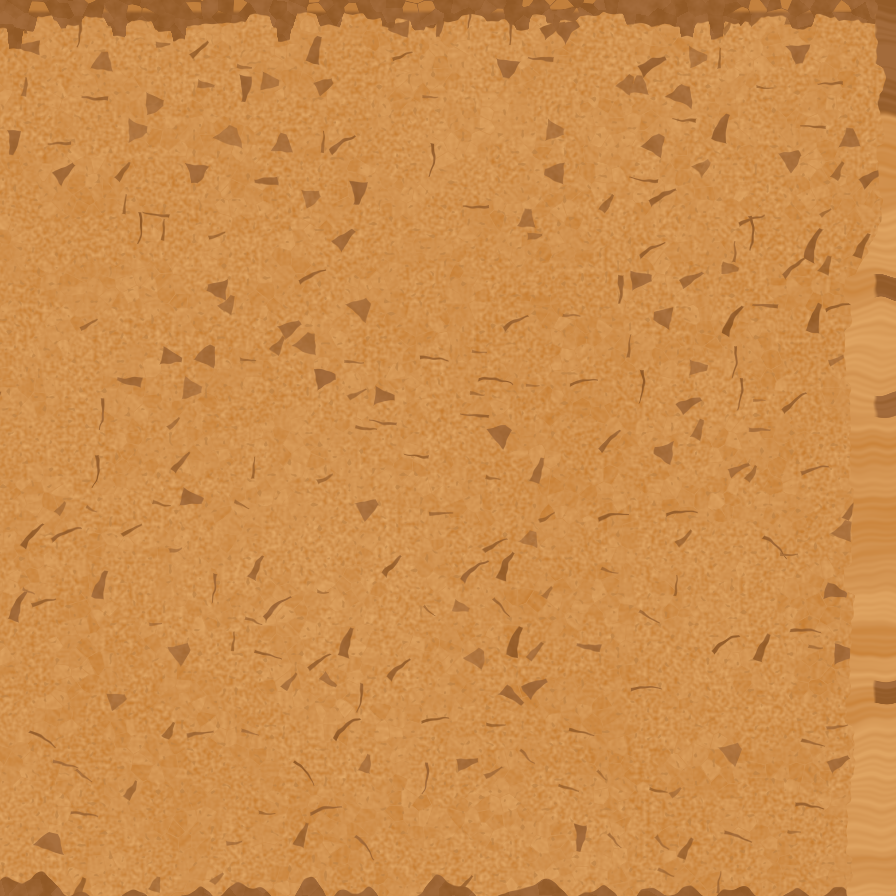
This texture is drawn by a WebGL 1 fragment shader. Its source:

```glsl
precision highp float;
uniform vec2 u_resolution;

#define GRAIN_SCALE 230.0
#define GRAIN_GAIN 2.3
#define FACET_SCALE 62.0
#define FACET_GAIN 0.8
#define FLAKE_SCALE 24.0
#define FLAKE_DENSITY 0.42
#define TOP_DEPTH 0.026
#define BOTTOM_DEPTH 0.016
#define STRIP_START 0.948

const vec3 BASE = vec3(0.82, 0.57, 0.31);
const vec3 LIGHT = vec3(0.85, 0.61, 0.35);
const vec3 DEEP = vec3(0.80, 0.53, 0.25);
const vec3 DULL = vec3(0.74, 0.51, 0.27);
const vec3 BROWN = vec3(0.63, 0.41, 0.22);
const vec3 DARK = vec3(0.58, 0.36, 0.16);

vec2 hash2(vec2 p) {
  vec3 q = fract(p.xyx * vec3(0.1031, 0.1030, 0.0973));
  q += dot(q, q.yzx + 33.33);
  return fract((q.xx + q.yz) * q.zy);
}

float hash(vec2 p) { return hash2(p).x; }

vec2 gradientAt(vec2 cell) {
  float a = 6.2832 * hash(cell);
  return vec2(cos(a), sin(a));
}

float noise(vec2 p) {
  vec2 i = floor(p), f = fract(p);
  vec2 u = f * f * f * (f * (f * 6.0 - 15.0) + 10.0);
  vec2 e = vec2(1.0, 0.0);
  float low = mix(dot(gradientAt(i), f), dot(gradientAt(i + e), f - e), u.x);
  float high = mix(dot(gradientAt(i + e.yx), f - e.yx),
                   dot(gradientAt(i + e.xx), f - e.xx), u.x);
  return mix(low, high, u.y);
}

mat2 rotation(float a) { return mat2(cos(a), -sin(a), sin(a), cos(a)); }

// Cell identity in xy, distance to the cell border in z
vec3 facetCell(vec2 p) {
  vec2 home = floor(p), nearest = home;
  float first = 9.0, second = 9.0;
  for (int y = -1; y <= 1; y++) {
    for (int x = -1; x <= 1; x++) {
      vec2 cell = home + vec2(float(x), float(y));
      float d = length(cell + hash2(cell + 17.0) - p);
      if (d < first) { second = first; first = d; nearest = cell; }
      else second = min(second, d);
    }
  }
  return vec3(nearest, second - first);
}

// Blocky profile with soft steps, 0 to 1
float steppedEdge(float x, float seed) {
  float i = floor(x);
  return mix(hash(vec2(i, seed)), hash(vec2(i + 1.0, seed)),
             smoothstep(0.38, 0.62, fract(x)));
}

// Coverage in x, shade in y: thin bent slivers below, chunkier chips above
vec2 flakes(vec2 uv, float px) {
  vec2 home = floor(uv * FLAKE_SCALE), result = vec2(0.0);
  vec2 warped = uv + 0.0022 * vec2(noise(uv * 90.0), noise(uv * 90.0 + 41.0));
  for (int y = -1; y <= 1; y++) {
    for (int x = -1; x <= 1; x++) {
      vec2 cell = home + vec2(float(x), float(y));
      vec2 kind = hash2(cell + 71.0), form = hash2(cell + 133.0);
      vec2 centre = (cell + 0.1 + 0.8 * hash2(cell + 5.0)) / FLAKE_SCALE;
      float upper = smoothstep(0.35, 0.85, centre.y);
      float square = 1.5708 * floor(form.x * 4.0) + 0.3 * (kind.y - 0.5);
      float slant = (kind.y - 0.5) * 2.6;
      float angle = kind.y < 0.15 + 0.5 * upper ? square : slant;
      float chunk = smoothstep(0.8 - 0.45 * upper, 1.0, form.y);
      float len = mix(0.007 + 0.012 * form.x, 0.010, chunk);
      float wide = mix(0.0011, 0.0085, chunk) + 0.0035 * pow(kind.y, 5.0);
      vec2 q = rotation(angle) * (warped - centre);
      q.y += (form.x - 0.5) * 22.0 * q.x * q.x;
      float taper = 1.0 - 0.55 * q.x / len;
      float d = max(abs(q.x) - len, abs(q.y) - wide * max(taper, 0.2));
      float cover = 1.0 - smoothstep(-px, px, d);
      cover *= step(kind.x, FLAKE_DENSITY + 0.06 * upper) * mix(0.65, 1.0, form.x);
      if (cover > result.x) result = vec2(cover, form.y);
    }
  }
  return result;
}

vec3 toneColor(float t) {
  return BASE + max(t, 0.0) * (LIGHT - BASE) + max(-t, 0.0) * (DEEP - BASE);
}

void main() {
  vec2 uv = gl_FragCoord.xy / u_resolution;
  float px = 0.8 / min(u_resolution.x, u_resolution.y);

  // Pressed board: gritty areas between smooth, streaked facets
  vec3 facet = facetCell(uv * FACET_SCALE);
  vec2 chance = hash2(facet.xy + 29.0);
  vec2 along = rotation(floor(chance.x * 8.0) * 0.7854) * uv;
  float streak = noise(vec2(along.x * 25.0, along.y * 190.0) + facet.xy);
  float plate = ((chance.y - 0.5) * 2.0 + 1.5 * streak) * smoothstep(0.0, 0.12, facet.z);
  float grain = noise(uv * GRAIN_SCALE) + 0.6 * noise(uv * GRAIN_SCALE * 0.55 + 9.0);
  float gritty = smoothstep(-0.2, 0.15, noise(uv * 17.0) + 0.4 * noise(uv * 45.0));
  float broad = noise(uv * 4.0 + 3.0);
  float tone = 0.5 * broad + plate * FACET_GAIN * mix(1.0, 0.35, gritty)
             + grain * GRAIN_GAIN * mix(0.3, 1.0, gritty);
  vec3 color = toneColor(clamp(tone, -1.9, 1.9));
  float speck = smoothstep(0.28, 0.5, noise(uv * 150.0 + 60.0));
  color = mix(color, DULL, 0.75 * speck);

  // Dark chips, tinted by the grain
  float tint = 0.5 + 0.9 * noise(uv * 70.0) + 0.3 * grain;
  vec2 flake = flakes(uv, px);
  vec3 chipColor = mix(DARK, BROWN, clamp(tint + flake.y - 0.5, -0.3, 1.2));
  color = mix(color, chipColor, flake.x);

  // Ragged bands along the top and bottom
  float ragged = 0.004 * noise(uv * 75.0);
  float drip = pow(steppedEdge(uv.x * 60.0, 3.0), 5.0);
  float topDepth = TOP_DEPTH * (0.55 + 0.7 * steppedEdge(uv.x * 38.0, 1.0))
                 + drip * mix(0.07, 0.018, smoothstep(0.03, 0.14, uv.x)) + ragged;
  float bottomDepth = BOTTOM_DEPTH * (2.2 * noise(vec2(uv.x * 32.0, 8.5)) + 0.25) + ragged;
  float band = max(smoothstep(-px, px, topDepth - 1.0 + uv.y),
                   smoothstep(-px, px, bottomDepth - uv.y));
  float fleck = step(0.78, chance.x) * smoothstep(0.984, 0.99, uv.y)
              * smoothstep(0.0, 0.1, facet.z);
  vec3 bandColor = mix(DARK, BROWN, clamp(tint + chance.y - 0.5, -0.2, 1.2));
  color = mix(color, mix(bandColor, DEEP, 0.8 * fleck), band);

  // Smeared strip at the right, drawn in level streaks
  float start = STRIP_START + 0.034 * smoothstep(0.68, 0.75, uv.y)
              + 0.012 * (steppedEdge(uv.y * 34.0, 7.0) - 0.5) + ragged;
  float strip = smoothstep(-px, px, uv.x - start);
  float level = uv.y + 0.012 * noise(uv * vec2(30.0, 12.0));
  float smear = 1.8 * noise(vec2(uv.x * 5.0, level * 160.0))
              + 2.4 * (steppedEdge(level * 28.0, 11.0) - 0.4);
  vec3 stripColor = toneColor(clamp(smear, -1.4, 1.8));
  float stain = smoothstep(0.89, 0.93, steppedEdge(level * 31.0, 19.0));
  stain = max(stain, smoothstep(0.865, 0.875, level));
  stain *= smoothstep(0.974, 0.979, uv.x + ragged);
  stripColor = mix(stripColor, mix(DARK, BROWN, clamp(smear + 0.4, 0.0, 1.2)), stain);
  color = mix(color, stripColor, strip);

  gl_FragColor = vec4(color, 1.0);
}
```
